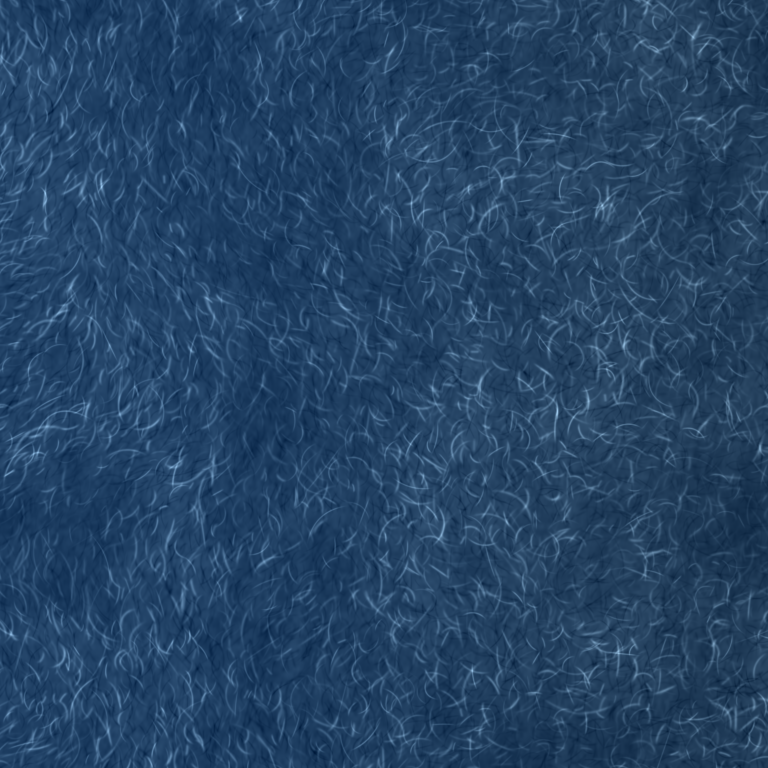
A WebGL 1 fragment shader for this texture:

```glsl
precision highp float;
// Brushed blue wool: a soft mottled nap under layers of fine curved hairs.

uniform vec2 u_resolution;

const vec3 WOOL_LEFT = vec3(0.122, 0.250, 0.392);    // bluer side
const vec3 WOOL_RIGHT = vec3(0.142, 0.252, 0.364);   // greyer side
const vec3 LIGHT_TINT = vec3(0.90, 1.00, 1.03);      // colour change per unit of light
const int LAYERS = 6;
const int HAIRS_PER_CELL = 2;
const float COARSE_CELLS = 17.0;    // hair cells across the canvas, first layer
const float CELLS_STEP = 5.5;       // extra cells per layer
const float HAIR_WIDTH = 0.0013;
const float HAIR_BEND = 0.9;
const float HAIR_SHADE = -0.035;    // light of the darkest hair
const float HAIR_SHINE = 0.19;      // light of the brightest hair
const float LEAN = 1.38;            // mean hair angle in radians
const float SWIRL = 2.0;            // drift of the angle over the cloth
const float PATCH_LIGHT = 0.12;
const float STREAK_LIGHT = 0.075;
const float GRAIN_LIGHT = 0.045;

vec4 hash4(vec3 p) {
  vec4 q = fract(p.xyzx * vec4(0.1031, 0.1030, 0.0973, 0.1099));
  q += dot(q, q.wzxy + 33.33);
  return fract((q.xxyz + q.yzzw) * q.zywx);
}

float hash1(vec2 p) {
  vec3 q = fract(p.xyx * 0.1031);
  q += dot(q, q.yzx + 33.33);
  return fract((q.x + q.y) * q.z);
}

float noise(vec2 p) {
  vec2 i = floor(p);
  vec2 f = fract(p);
  f = f * f * (3.0 - 2.0 * f);
  return mix(mix(hash1(i), hash1(i + vec2(1.0, 0.0)), f.x),
             mix(hash1(i + vec2(0.0, 1.0)), hash1(i + 1.0), f.x), f.y);
}

float fbm(vec2 p) {
  float sum = 0.0;
  float weight = 0.5;
  for (int i = 0; i < 4; i++) {
    sum += weight * noise(p);
    p = mat2(1.6, 1.2, -1.2, 1.6) * p + 17.3;
    weight *= 0.5;
  }
  return sum / 0.9375;
}

// Coverage of one bent, tapered hair; q is relative to its middle.
float hair(vec2 q, float angle, float halfLength, float bend, float width) {
  float c = cos(angle);
  float s = sin(angle);
  q = vec2(c * q.x + s * q.y, c * q.y - s * q.x);
  float slope = 2.0 * bend * q.x;
  float d = (q.y - bend * q.x * q.x) / sqrt(1.0 + slope * slope);
  float taper = 1.0 - smoothstep(0.4 * halfLength, halfLength, abs(q.x));
  return taper * exp(-d * d / (width * width));
}

// Light added or removed by one layer of scattered hairs.
float hairLayer(vec2 uv, float cells, float layer) {
  vec2 offset = layer * vec2(7.31, 3.67) + 5.0;
  vec2 p = uv * cells + offset;
  float width = max(HAIR_WIDTH, 0.6 / u_resolution.y) * cells;
  float light = 0.0;
  for (int y = -1; y <= 1; y++) {
    for (int x = -1; x <= 1; x++) {
      vec2 cell = floor(p) + vec2(float(x), float(y));
      vec2 place = (cell + 0.5 - offset) / cells;
      float lean = LEAN + SWIRL * (noise(place * 5.0 + 9.0) - 0.5);
      float spread = mix(1.3, 2.8, smoothstep(0.1, 0.9, place.x));
      for (int k = 0; k < HAIRS_PER_CELL; k++) {
        vec4 r = hash4(vec3(cell, layer * 11.0 + float(k) * 3.7 + 1.0));
        vec4 t = hash4(vec3(cell + 41.0, layer * 13.0 + float(k) * 5.3 + 2.0));
        float strength = mix(HAIR_SHADE, HAIR_SHINE, r.w * r.w * r.w);
        light += strength * hair(p - cell - r.xy, lean + spread * (r.z - 0.5),
                                 mix(0.3, 0.8, t.x), HAIR_BEND * (2.0 * t.y - 1.0),
                                 width * mix(0.8, 1.6, t.z));
      }
    }
  }
  return light;
}

void main() {
  vec2 uv = gl_FragCoord.xy / u_resolution.y;

  // Soft nap: broad patches, combed streaks and fine grain
  float patches = fbm(uv * vec2(9.0, 6.5) + 3.0) - 0.5;
  vec2 combed = uv + 0.05 * vec2(noise(uv * 7.0), noise(uv * 7.0 + 31.0));
  combed.x -= 0.2 * combed.y;
  float streaks = fbm(combed * vec2(52.0, 20.0)) - 0.5;
  float grain = noise(uv * vec2(190.0, 140.0)) - 0.5;
  float light = PATCH_LIGHT * patches + STREAK_LIGHT * streaks + GRAIN_LIGHT * grain;

  // Hairs, denser to the eye where the nap is raised
  float hairs = 0.0;
  for (int i = 0; i < LAYERS; i++) {
    hairs += hairLayer(uv, COARSE_CELLS + CELLS_STEP * float(i), float(i));
  }
  light += hairs * clamp(0.95 + 1.6 * patches, 0.5, 1.4);

  // Gentle fall-off towards the lower and right edges
  light -= 0.02 * (1.0 - smoothstep(0.0, 0.25, uv.y)) + 0.015 * smoothstep(0.8, 1.0, uv.x);

  vec3 wool = mix(WOOL_LEFT, WOOL_RIGHT, smoothstep(0.2, 1.0, uv.x));
  gl_FragColor = vec4(wool + LIGHT_TINT * light, 1.0);
}
```
